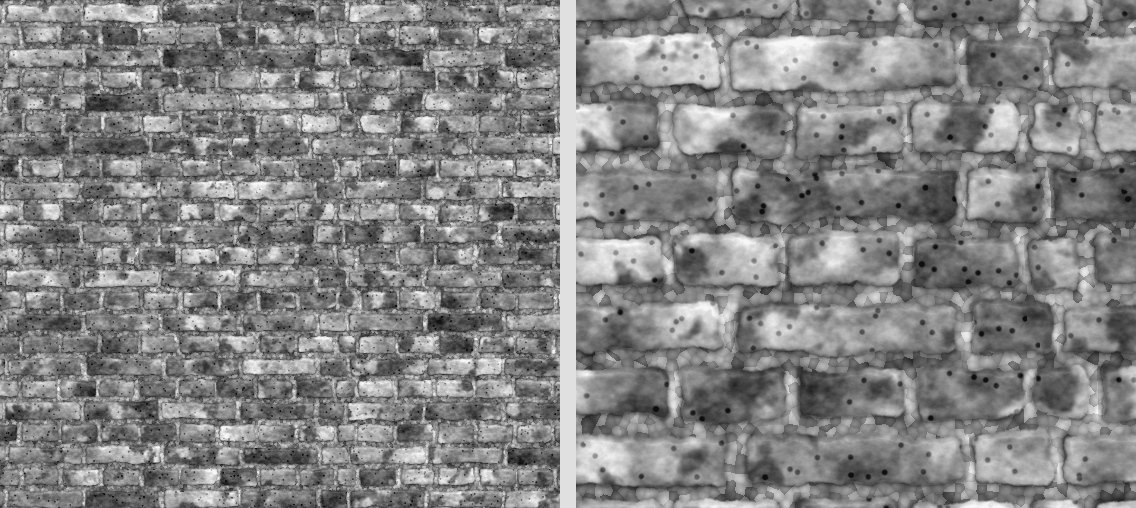
Left, the full canvas; right, a detail of the centre.
Give the GLSL for this texture, as a Shadertoy shader.

```glsl
// Weathered grey brick wall: 23 courses alternating long stretchers and short headers,
// each course with one narrow closer brick. Bricks are rounded-box distances with
// rough edges; layered noise gives stains, lime and soot, cellular noise gives grit.

// Layout, in units of one course height
const float COURSES = 23.0;
const float WALL_WIDTH = 25.38;
const float TOP_OFFSET = 0.1;
// x: brick pitch, y: closer width, z: closer position
const vec3 STRETCHER = vec3(3.536, 1.355, 14.34);
const vec3 HEADER = vec3(1.785, 0.99, 15.27);
const vec3 SLIPPED = vec3(3.63, 0.0, 14.08);
const float SLIPPED_COURSE = 6.0;
const float COURSE_SHIFT = 0.25;
const vec2 JOINT_HALF = vec2(0.09, 0.115);
const float CORNER = 0.12;
const float EDGE_ROUGHNESS = 0.13;
const float EDGE_SOFTNESS = 0.025;

// Grey levels
const float BRICK_DARK = 0.31;
const float BRICK_LIGHT = 0.69;
const float MORTAR_BED = 0.50;
const float MORTAR_UPRIGHT = 0.68;
const float LIME = 0.90;
const float SOOT = 0.19;

float hash(vec2 p) {
    vec3 q = fract(p.xyx * 0.1031);
    q += dot(q, q.yzx + 33.33);
    return fract((q.x + q.y) * q.z);
}

float noise(vec2 p) {
    vec2 i = floor(p), f = fract(p);
    f = f * f * (3.0 - 2.0 * f);
    return mix(mix(hash(i), hash(i + vec2(1, 0)), f.x),
               mix(hash(i + vec2(0, 1)), hash(i + vec2(1, 1)), f.x), f.y);
}

float layers(vec2 p) {
    float sum = 0.0, weight = 0.53;
    for (int i = 0; i < 4; i++) {
        sum += weight * noise(p);
        p = mat2(1.6, 1.2, -1.2, 1.6) * p + 17.3;
        weight *= 0.5;
    }
    return sum;
}

// Cellular noise: x is distance to the nearest grain, y its random value
vec2 cellular(vec2 p) {
    vec2 base = floor(p), best = vec2(9.0, 0.0);
    for (int y = -1; y <= 1; y++)
    for (int x = -1; x <= 1; x++) {
        vec2 c = base + vec2(x, y);
        float d = distance(p, c + vec2(hash(c), hash(c + 41.7)));
        if (d < best.x) best = vec2(d, hash(c + 83.1));
    }
    return best;
}

// Returns position from the brick centre (xy), brick width and index in its course
vec4 brickAt(vec2 p) {
    float course = floor(p.y);
    vec3 bond = mod(course, 2.0) > 0.5 ? HEADER : STRETCHER;
    if (course == SLIPPED_COURSE) bond = SLIPPED;
    float x = p.x - bond.z - COURSE_SHIFT * (hash(vec2(course + 5.0, 7.0)) - 0.5);
    float y = p.y - course - 0.5;
    if (x >= 0.0 && x < bond.y) return vec4(x - 0.5 * bond.y, y, bond.y, 50.0);
    if (x >= 0.0) x -= bond.y;
    float index = floor(x / bond.x);
    return vec4(x - (index + 0.5) * bond.x, y, bond.x, index);
}

void mainImage(out vec4 fragColor, in vec2 fragCoord) {
    vec2 uv = fragCoord / iResolution.xy;
    vec2 p = vec2(uv.x * WALL_WIDTH, (1.0 - uv.y) * COURSES - TOP_OFFSET);

    // Uneven laying
    vec2 laid = p + 0.12 * (vec2(noise(p * 1.7), noise(p * 1.3 + 31.0)) - 0.5);
    vec4 brick = brickAt(laid);
    vec2 id = vec2(brick.w + 60.0, floor(laid.y) + 3.0);
    vec2 local = brick.xy - vec2(0.08, 0.05) * (vec2(hash(id + 11.0), hash(id + 23.0)) - 0.5);

    // Rounded brick outline with chipped edges
    vec2 extent = vec2(0.5 * brick.z, 0.5) - JOINT_HALF - 0.04 * hash(id + 37.0);
    vec2 q = abs(local) - extent + CORNER;
    float edge = length(max(q, 0.0)) + min(max(q.x, q.y), 0.0) - CORNER;
    edge += EDGE_ROUGHNESS * (layers(p * 4.5) - 0.5);
    float soft = max(EDGE_SOFTNESS, COURSES / iResolution.y * 0.7);
    float brickMask = 1.0 - smoothstep(-soft, soft, edge);

    // Fired face: own tone, sideways fade, stains, lime and soot
    vec2 facePos = p + 9.0 * vec2(hash(id + 51.0), hash(id + 67.0));
    float face = mix(BRICK_DARK, BRICK_LIGHT, hash(id));
    face += 0.3 * (hash(id + 79.0) - 0.5) * local.x / extent.x;
    face += 0.55 * (layers(facePos * vec2(1.4, 2.0)) - 0.5);
    face = mix(face, LIME, 0.75 * smoothstep(0.56, 0.76, layers(facePos * 1.1 + 40.0)));
    face = mix(face, SOOT, 0.75 * smoothstep(0.57, 0.75, layers(facePos * 1.5 + 70.0)));
    face += 0.3 * (layers(p * vec2(7.0, 9.0)) - 0.5);
    vec2 pit = cellular(p * 4.0);
    face -= 0.3 * step(0.72, pit.y) * (1.0 - smoothstep(0.08, 0.24, pit.x));
    face += 0.13 * exp(-abs(edge + 0.09) / 0.05) * smoothstep(0.1, -0.3, local.y);

    // Gritty mortar, paler in the upright joints
    vec2 grit = cellular(p * 7.0);
    float upright = smoothstep(-0.06, 0.06, abs(local.x) - extent.x)
                  * smoothstep(0.46, 0.3, abs(local.y));
    float mortar = mix(MORTAR_BED, MORTAR_UPRIGHT, upright);
    mortar += 0.32 * (grit.y - 0.5) + 0.2 * (0.45 - grit.x) + 0.5 * (layers(p * 2.3) - 0.5);

    // Shadow line, deepest below and at the left of each brick
    float side = max(smoothstep(0.1, 0.4, local.y), smoothstep(-0.2, 0.05, -local.x - extent.x));
    float shadow = exp(-abs(edge - 0.02) / 0.045) * mix(0.2, 0.62, side);
    float grey = mix(mortar, face, brickMask) * (1.0 - shadow * mix(0.5, 1.0, noise(p * 1.9)));
    fragColor = vec4(vec3(clamp(grey + 0.02, 0.06, 0.97)), 1.0);
}
```
